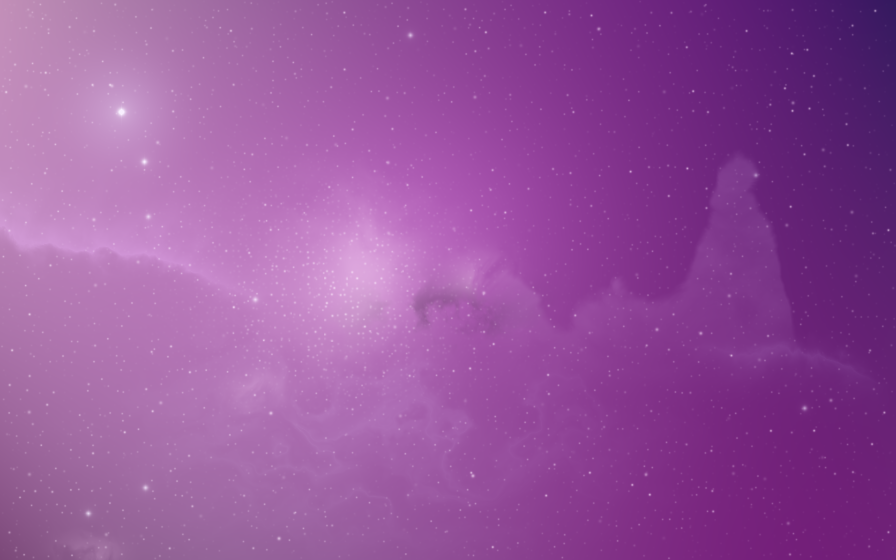
Give the GLSL for this background, as a WebGL 2 fragment shader.

```glsl
#version 300 es
precision highp float;
// Violet nebula with a glowing core, cloud pillars, thin filaments and stars.

#define STAR_GAIN 0.62
#define STAR_RADIUS 0.0021
#define CLOUD_GAIN 0.12
#define WISP_GAIN 0.15
#define CORE vec2(0.635, 0.515)
#define SECOND_CORE vec2(0.845, 0.510)
#define BLUE_STAR vec2(0.217, 0.800)
#define PINK vec3(1.00, 0.74, 0.96)
#define LILAC vec3(0.72, 0.65, 0.95)

uniform vec2 u_resolution;
out vec4 outColor;

float hash(vec2 p) {
    return fract(sin(dot(p, vec2(127.1, 311.7))) * 43758.5453);
}

float noise(vec2 p) {
    vec2 i = floor(p), f = fract(p);
    f = f * f * (3.0 - 2.0 * f);
    return mix(mix(hash(i), hash(i + vec2(1, 0)), f.x),
               mix(hash(i + vec2(0, 1)), hash(i + vec2(1, 1)), f.x), f.y);
}

float fbm(vec2 p) {
    float sum = 0.0, amp = 0.5;
    for (int i = 0; i < 5; i++) {
        sum += amp * noise(p);
        p = mat2(1.6, 1.2, -1.2, 1.6) * p + 7.3;
        amp *= 0.5;
    }
    return sum;
}

float glow(vec2 p, vec2 center, vec2 size) {
    vec2 d = (p - center) / size;
    return exp(-dot(d, d));
}

float bump(float x, float center, float width) {
    float d = (x - center) / width;
    return exp(-d * d);
}

vec3 screen(vec3 base, vec3 light) {
    return base + (1.0 - base) * light;
}

// Smooth interpolation through four columns and three rows of colour.
vec3 backdrop(vec2 uv) {
    float t = uv.x * 3.0, a = t - 1.0, b = t - 2.0, c = t - 3.0, y = uv.y;
    vec4 w = vec4(-a * b * c / 6.0, t * b * c / 2.0, -t * a * c / 2.0, t * a * b / 6.0);
    vec3 top = mat4x3(0.76, 0.56, 0.72, 0.59, 0.36, 0.61,
                      0.46, 0.17, 0.52, 0.20, 0.10, 0.37) * w;
    vec3 middle = mat4x3(0.70, 0.48, 0.69, 0.67, 0.39, 0.68,
                         0.52, 0.21, 0.55, 0.36, 0.13, 0.44) * w;
    vec3 bottom = mat4x3(0.48, 0.28, 0.47, 0.58, 0.37, 0.60,
                         0.51, 0.20, 0.53, 0.44, 0.13, 0.47) * w;
    return top * y * (2.0 * y - 1.0) + middle * 4.0 * y * (1.0 - y)
         + bottom * (1.0 - y) * (1.0 - 2.0 * y);
}

// One jittered star per cell; a higher rarity leaves fewer bright ones.
float stars(vec2 p, float cells, float rarity, float radius) {
    vec2 id = floor(p * cells);
    vec2 spot = 0.2 + 0.6 * vec2(hash(id + 3.1), hash(id + 8.7));
    float d = length(fract(p * cells) - spot) / cells;
    return pow(hash(id + cells), rarity) * exp(-d * d / (radius * radius));
}

// Ridge that is wide above its curve and narrow below.
float filament(float d, float above, float below) {
    return exp(-abs(d) / (d > 0.0 ? above : below));
}

void main() {
    vec2 uv = gl_FragCoord.xy / u_resolution;
    vec2 p = uv * vec2(1.6, 1.0);
    float puff = fbm(p * 7.0), fine = fbm(p * 19.0 + puff * 2.0);
    vec2 q = p + 0.07 * (vec2(puff, fine) - 0.5);
    vec3 col = backdrop(uv);

    // Core light and its wide halo
    col = screen(col, vec3(0.20, 0.07, 0.22) * glow(p, vec2(0.75, 0.60), vec2(0.28, 0.20)));
    col = screen(col, PINK * 0.30 * glow(q, vec2(0.60, 0.49), vec2(0.20, 0.14)));
    col = screen(col, PINK * 0.38 * glow(q, CORE, vec2(0.075, 0.10)));
    float patchMask = glow(q, SECOND_CORE, vec2(0.055, 0.04));
    col = screen(col, PINK * 0.38 * patchMask * smoothstep(0.25, 0.65, fine));
    col *= 1.0 - 0.25 * glow(q, vec2(0.79, 0.45), vec2(0.13, 0.05)) * smoothstep(0.4, 0.7, fine);

    // Cloud bank with a tall pillar on the right
    float crest = 0.42 + 0.14 * bump(p.x, 0.90, 0.06) + 0.06 * bump(p.x, 1.08, 0.07)
                + 0.27 * bump(p.x, 1.32, 0.10) * smoothstep(1.42, 1.37, q.x);
    float depth = crest - p.y + 0.14 * (puff - 0.5) + 0.08 * (fine - 0.5);
    float bank = smoothstep(-0.005, 0.035, depth) * smoothstep(0.26, 0.48, p.y);
    bank *= smoothstep(0.84, 0.94, p.x) * smoothstep(1.52, 1.36, p.x);
    col = screen(col, mix(PINK, LILAC, 0.5) * CLOUD_GAIN * bank * (0.5 + fine));

    // Lower wisps and small stray clouds
    float ridge = 1.0 - abs(2.0 * fbm(p * vec2(4.0, 7.0) + 2.0 * puff) - 1.0);
    float wispArea = glow(p, vec2(0.68, 0.25), vec2(0.36, 0.17));
    col = screen(col, LILAC * WISP_GAIN * wispArea * (0.35 + pow(ridge, 5.0)));
    float stray = glow(q, vec2(0.46, 0.315), vec2(0.045, 0.025)) + glow(q, vec2(0.15, 0.015), vec2(0.06, 0.03));
    col = screen(col, PINK * 0.22 * stray * smoothstep(0.25, 0.6, fine));

    // Filaments at both sides
    float leftCurve = 0.55 + 0.045 * exp(-12.0 * p.x) - 0.10 * smoothstep(0.25, 0.55, p.x);
    float left = filament(q.y - leftCurve, 0.065, 0.015) * smoothstep(0.55, 0.25, p.x);
    col = screen(col, vec3(0.34, 0.20, 0.42) * left);
    float bend = max(p.x - 1.35, 0.0);
    float right = filament(q.y - 0.375 + 1.3 * bend * bend, 0.012, 0.03);
    col = screen(col, LILAC * 0.13 * right * smoothstep(1.18, 1.38, p.x) * smoothstep(1.6, 1.5, p.x));

    // Scattered stars, denser toward the left and the core
    float cluster = glow(p, vec2(0.60, 0.48), vec2(0.19, 0.14));
    float field = stars(p, 75.0, 7.0, STAR_RADIUS * 0.8) * mix(0.8, 0.4, uv.x)
                + stars(p, 28.0, 5.0, STAR_RADIUS) + stars(p, 9.0, 4.0, STAR_RADIUS * 1.4)
                + 1.1 * cluster * stars(p, 90.0, 2.5, STAR_RADIUS);
    col = screen(col, vec3(1.0, 0.88, 1.0) * min(field * STAR_GAIN, 1.0));

    // Leading stars: position and strength, each with a halo and short rays
    vec3 lead[9] = vec3[9](vec3(BLUE_STAR, 1.0), vec3(0.258, 0.711, 0.65), vec3(0.265, 0.613, 0.45),
        vec3(0.158, 0.083, 0.5), vec3(0.260, 0.129, 0.5), vec3(0.733, 0.937, 0.45),
        vec3(1.437, 0.271, 0.4), vec3(1.350, 0.687, 0.35), vec3(0.456, 0.465, 0.5));
    for (int i = 0; i < 9; i++) {
        vec2 d = p - lead[i].xy;
        float s = lead[i].z, r = length(d);
        float rays = exp(-abs(d.x * d.y) * 150000.0 - r * 130.0 / s);
        float light = exp(-r * r / (0.00004 * s)) + 0.35 * exp(-r * 75.0 / s) + 0.3 * rays;
        col = screen(col, mix(LILAC, vec3(1.0), 0.55) * min(s * light, 1.0));
    }
    col = screen(col, LILAC * 0.30 * glow(p, BLUE_STAR, vec2(0.085)));

    outColor = vec4(clamp(col, 0.0, 1.0), 1.0);
}
```
